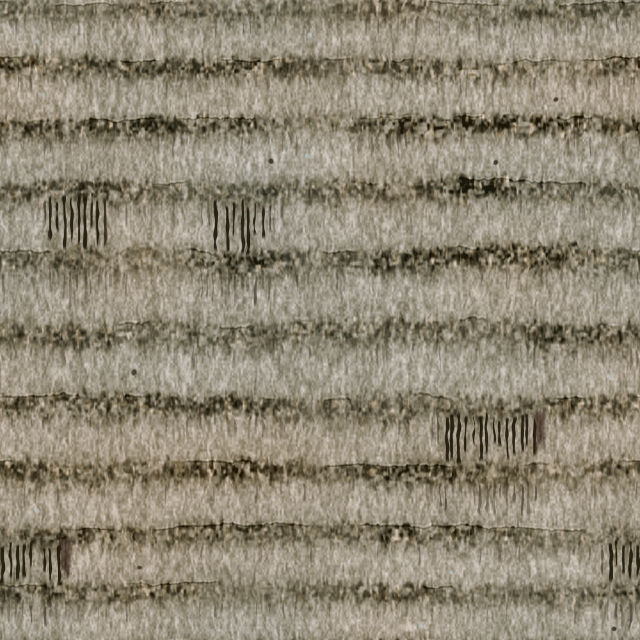
Write a Shadertoy shader that draws this texture.

```glsl
#define ROWS 10.0
#define ROW_DRIFT 0.021
#define STEM_COLUMNS 94.0
#define STEM_PATCHES 4
#define FIBRE_CONTRAST 0.47
#define MOSS_DEPTH 0.43
#define BASE_TONE 0.665
#define DARK vec3(0.10, 0.085, 0.03)
#define OLIVE vec3(0.49, 0.46, 0.37)
#define PALE vec3(0.82, 0.785, 0.75)
#define RUST vec3(0.29, 0.22, 0.18)

const float TAU = 6.2831853;

float hash(vec2 p) {
    vec3 q = fract(p.xyx * 0.1031);
    q += dot(q, q.yzx + 33.33);
    return fract((q.x + q.y) * q.z);
}

// Value noise that wraps over the unit square
float noise(vec2 uv, vec2 freq, float seed) {
    vec2 p = uv * freq, i = floor(p), f = p - i;
    f = f * f * (3.0 - 2.0 * f);
    vec2 a = mod(i, freq) + seed * 17.0;
    vec2 b = mod(i + 1.0, freq) + seed * 17.0;
    return mix(mix(hash(a), hash(vec2(b.x, a.y)), f.x),
               mix(hash(vec2(a.x, b.y)), hash(b), f.x), f.y);
}

// Weight of the dense stem patches (x) and of their rusty right ends (y)
vec2 stemPatches(float x, float row) {
    vec2 weight = vec2(0.0);
    for (int n = 0; n < STEM_PATCHES; n++) {
        float i = float(n);
        float centre = 0.12 + 0.3 * i + 0.05 * sin(4.2 * i);
        float patchRow = 3.0 + floor(max(0.0, 2.5 * i - 2.0));
        float wide = step(2.0, i);
        float dx = fract(x - centre + 0.5) - 0.5;
        float inRow = step(abs(row - patchRow), 0.5);
        float reach = 0.06 + 0.03 * wide;
        weight.x += inRow * (1.0 - smoothstep(reach - 0.02, reach, abs(dx)));
        weight.y += inRow * wide * (1.0 - smoothstep(0.006, 0.012, abs(dx - 0.08)));
    }
    return weight;
}

vec3 toneColor(float v) {
    vec3 low = mix(DARK, OLIVE, clamp((v - 0.10) / 0.39, 0.0, 1.0));
    return mix(low, PALE, clamp((v - 0.49) / 0.33, 0.0, 1.0));
}

void mainImage(out vec4 fragColor, in vec2 fragCoord) {
    vec2 uv = fragCoord / iResolution.xy;
    uv.y = 1.0 - uv.y;
    vec2 bent = uv + 0.005 * (vec2(noise(uv, vec2(70, 60), 1.0), noise(uv, vec2(80, 40), 2.0)) - 0.5);

    // Unevenly spaced rows, nearly level, with frayed edges
    float r = ROWS * (uv.y - 0.0195 + ROW_DRIFT * sin(TAU * uv.y));
    r += 0.12 * (noise(uv, vec2(8, 10), 3.0) - 0.5) + 0.07 * (noise(uv, vec2(50, 20), 4.0) - 0.5);
    float band = mod(floor(r + 0.5), ROWS);
    float d = fract(r + 0.5) - 0.5;
    float fray = noise(bent, vec2(190, 60), 17.0) - 0.5;

    // Upright fibres over fine grit
    float fibre = 0.3 * noise(bent, vec2(190, 46), 5.0) + 0.38 * noise(bent, vec2(300, 100), 6.0)
                + 0.32 * noise(uv, vec2(360, 260), 7.0);
    float cloud = noise(uv, vec2(6, 8), 8.0);
    float v = BASE_TONE + FIBRE_CONTRAST * (fibre - 0.5) + 0.05 * (cloud - 0.5);

    // Speckled mossy band with a ragged underside
    float speckle = 0.4 * noise(uv, vec2(76, 90), 9.0) + 0.6 * noise(bent, vec2(200, 170), 10.0);
    speckle = smoothstep(0.2, 0.8, speckle);
    float hem = 0.12 + 0.4 * noise(bent, vec2(170, 20), 11.0);
    float moss = smoothstep(-0.24, -0.1, d + 0.14 * fray) * (1.0 - smoothstep(0.0, hem, d));
    moss *= 0.65 + 0.35 * sin(TAU * 0.05 * (band + 0.5));
    moss *= 0.4 + 0.95 * noise(uv, vec2(8, 10), 12.0);
    v -= 0.085 * exp(-11.0 * d * d) + moss * (0.01 + MOSS_DEPTH * speckle);
    float straw = smoothstep(0.6, 0.9, noise(bent, vec2(210, 76), 13.0));
    v += 0.16 * moss * straw;

    // Broken ledge: a faint lip above a thin crack
    float ledge = smoothstep(0.58, 0.72, noise(uv, vec2(19, 10), 14.0));
    float crack = abs(d + 0.14 + 0.03 * fray);
    float lip = abs(d + 0.175 + 0.03 * fray);
    v += ledge * (0.07 * (1.0 - smoothstep(0.0, 0.025, lip)) - 0.16 * (1.0 - smoothstep(0.0, 0.025, crack)));

    // Thin dark stems hanging below the bands
    float row = mod(floor(r), ROWS), s = fract(r);
    vec2 dense = stemPatches(uv.x, row);
    dense.x = max(dense.x, 0.4 * stemPatches(uv.x, mod(row - 1.0, ROWS)).x);
    v -= 0.04 * dense.x;
    float column = mix(uv.x, bent.x, 0.6) * STEM_COLUMNS;
    vec2 id = vec2(mod(floor(column), STEM_COLUMNS), row);
    float h = hash(id + 31.0), h2 = hash(id + 57.3), h3 = hash(id + 83.7);
    float aa = 0.7 * STEM_COLUMNS / iResolution.x;
    float halfWidth = 0.02 + 0.1 * h2 * dense.x + 0.22 * noise(uv, vec2(150, 90), 16.0);
    float stem = 1.0 - smoothstep(halfWidth - aa, halfWidth + aa, abs(fract(column) - 0.3 - 0.4 * h));
    float tip = 0.2 + 0.35 * h2 + 0.35 * dense.x;
    float root = 0.02 + 0.14 * h3;
    stem *= smoothstep(root, root + 0.06, s) * (1.0 - smoothstep(tip - 0.1, tip, s));
    stem *= mix(0.4 * step(0.66, h3), step(0.1, h3), dense.x);

    // Colour, with weak warm and cool areas
    vec3 col = toneColor(v);
    col += vec3(0.035, 0.0, -0.025) * (noise(uv, vec2(5, 7), 15.0) - 0.5);
    col += vec3(0.03, 0.005, -0.025) * straw * (0.15 + moss);
    float stain = dense.y * smoothstep(0.0, 0.1, s) * (1.0 - smoothstep(0.5, 0.75, s + 0.4 * fray));
    col = mix(col, RUST + 0.3 * (fibre - 0.5), 0.75 * stain);
    col = mix(col, mix(RUST, DARK, max(dense.x, 0.7 * h)), 0.9 * stem);

    // Occasional pale flecks and dark knots
    vec2 cell = vec2(floor(uv.x * 11.0), row);
    vec2 spot = vec2(0.2 + 0.6 * hash(cell + 11.0), 0.45 + 0.2 * hash(cell + 23.0));
    float reach = length((vec2(fract(uv.x * 11.0), s) - spot) / vec2(11.0, ROWS));
    float mark = 1.0 - smoothstep(0.002, 0.0055, reach + 0.002 * fray);
    float kind = hash(cell + 47.0);
    col = mix(col, vec3(0.72, 0.78, 0.79), 0.7 * mark * step(kind, 0.1));
    col = mix(col, DARK, 0.7 * mark * step(0.9, kind));

    fragColor = vec4(clamp(col, 0.0, 1.0), 1.0);
}
```
